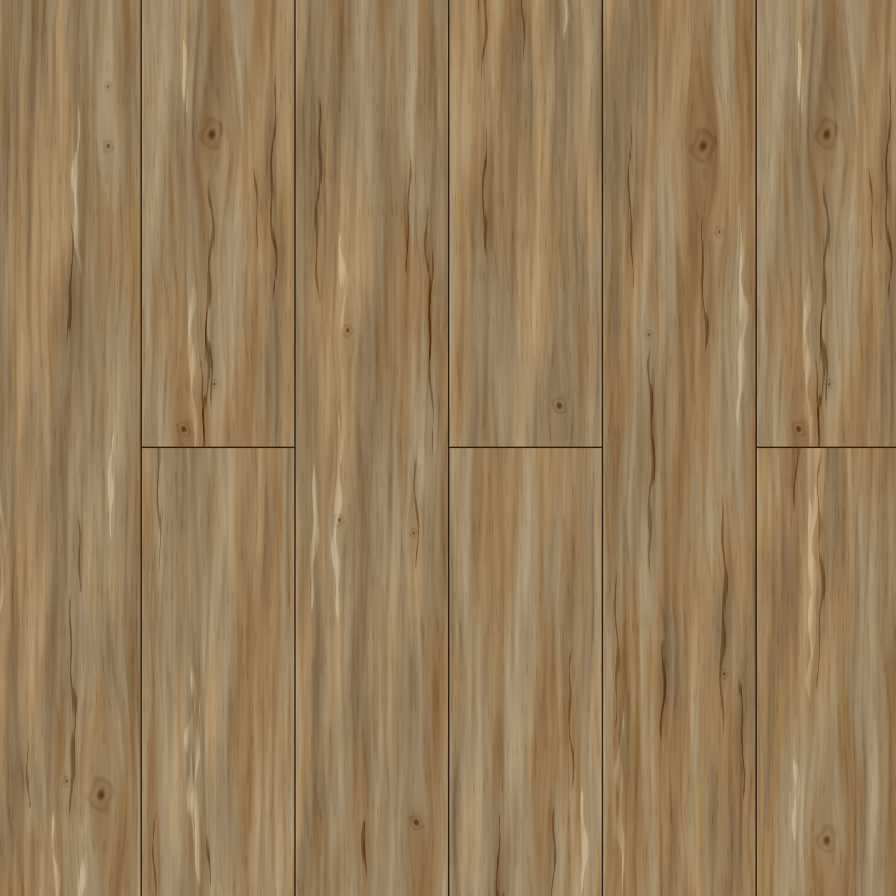
A WebGL 1 fragment shader for this texture:

```glsl
precision highp float;
// Tan hardwood floor: tall planks in columns, every second column butt-jointed at mid height.
// Layered sines, stretched along the plank, give bands, grain and growth lines;
// hashed loops scatter knots, dark cracks and pale sap streaks over each plank.
uniform vec2 u_resolution;

#define PLANK_SIZE vec2(0.1716, 1.02)
#define FIRST_SEAM 0.1576
#define JOINT_Y 0.5007
#define SEAM_HALF_WIDTH 0.0008
#define WOOD_COLOR vec3(0.588, 0.487, 0.347)
#define TONE_STEP vec3(0.054, 0.060, 0.057)
#define WARM_SHIFT vec3(0.016, -0.004, -0.022)
#define SEAM_COLOR vec3(0.17, 0.12, 0.07)
#define RING_SPACING 0.0125
#define KNOTS 4
#define STREAKS 9

float hash(vec2 p) {
  return fract(sin(dot(p, vec2(127.1, 311.7))) * 4375.85);
}

// Layered sines; each layer is bent by the sum of the coarser ones.
float waves(vec2 p, float seed) {
  float sum = 0.0, amp = 0.5;
  for (int i = 0; i < 4; i++) {
    p = mat2(0.95, 0.31, -0.31, 0.95) * p * 1.83 + seed;
    sum += amp * sin(p.x + 1.4 * sin(p.y + 2.0 * sum));
    amp *= 0.62;
  }
  return sum;
}

// Short dark dashes, one at a random place in each tall cell.
float pores(vec2 p, float seed) {
  vec2 cell = floor(p), q = fract(p);
  vec2 id = cell + floor(seed * 50.0);
  vec2 center = 0.3 + 0.4 * vec2(hash(id), hash(id + 7.3));
  float dash = length((q - center) * vec2(4.0, 3.5));
  return (1.0 - smoothstep(0.3, 1.0, dash)) * step(0.55, hash(id + 3.1));
}

// Bends the grain coordinate around knots and returns their tone.
float knots(vec2 p, float seed, inout float grainX) {
  float tone = 0.0;
  for (int i = 0; i < KNOTS; i++) {
    vec2 key = vec2(float(i) + 1.0, seed * 61.0);
    vec2 center = PLANK_SIZE * vec2(0.2 + 0.6 * hash(key), hash(key + 2.7));
    float size = hash(key + 5.9);
    float radius = mix(0.004, 0.017, size * size);
    vec2 q = p - center;
    vec2 flow = q * vec2(1.0, 0.28) / (radius * 2.0);
    grainX -= 0.8 * q.x * exp(-dot(flow, flow));
    float d = length(q * vec2(1.0, 0.75)) / radius;
    d *= 1.0 + 0.16 * sin(3.0 * q.y / radius + 9.0 * size + 2.0 * q.x / radius);
    tone -= (1.0 - smoothstep(0.35, 1.35, d)) * (1.0 + 0.7 * sin(d * 9.0));
    tone -= 2.2 * (1.0 - smoothstep(0.05, 0.45, d));
  }
  return tone;
}

// Tapered ragged streaks: thin dark cracks with a brown halo, or wider pale sapwood.
float streaks(vec2 p, float seed, float grain) {
  float tone = 0.0;
  for (int i = 0; i < STREAKS; i++) {
    vec2 key = vec2(float(i) + 11.0, seed * 83.0);
    float pick = hash(key), size = hash(key + 4.3);
    vec2 center = PLANK_SIZE * vec2(0.08 + 0.84 * hash(key + 1.9), hash(key + 8.1));
    vec2 q = p - center;
    float halfLength = mix(0.03, 0.15, size);
    float taper = max(1.0 - q.y * q.y / (halfLength * halfLength), 0.0);
    float pale = step(0.55, pick);
    q.x += 0.0022 * sin(q.y * 31.0 + 40.0 * pick) + 0.0012 * sin(q.y * 83.0 + 20.0 * size)
         + 0.0016 * grain;
    float width = mix(0.0016, 0.0048, pale) * (0.6 + 0.6 * size) * taper;
    width *= 0.75 + 0.4 * sin(q.y * 97.0 + 30.0 * size);
    float body = (1.0 - smoothstep(0.3 * width, width + 0.001, abs(q.x)))
               * smoothstep(0.0, 0.35, taper);
    float halo = taper * exp(-q.x * q.x / 0.00007);
    tone += mix(-2.5 * body - 0.65 * halo, body * (1.9 + 1.2 * grain) + 0.25 * halo, pale);
  }
  return tone;
}

void main() {
  vec2 uv = gl_FragCoord.xy / u_resolution;
  float pixel = 1.0 / min(u_resolution.x, u_resolution.y);

  // Plank layout: local position and seed; upper short planks recur every fourth column.
  float column = floor((uv.x - FIRST_SEAM) / PLANK_SIZE.x) + 1.0;
  float jointed = mod(column, 2.0);
  vec2 shifted = vec2(uv.x - FIRST_SEAM + PLANK_SIZE.x,
                      uv.y + mix(0.01, PLANK_SIZE.y - JOINT_Y, jointed));
  float row = floor(shifted.y / PLANK_SIZE.y);
  vec2 local = shifted - vec2(column, row) * PLANK_SIZE;
  float seed = hash(vec2(mix(column, mod(column, 4.0), row), row) + 2.3);

  // Wood tone
  float grainX = local.x;
  float tone = knots(local, seed, grainX);
  vec2 grainPos = vec2(grainX, local.y);
  float bands = waves(grainPos * vec2(52.0, 3.2), seed * 40.0);
  float fine = waves(grainPos * vec2(240.0, 9.0), seed * 70.0 + 3.0);
  float bend = waves(grainPos * vec2(14.0, 2.4), seed * 90.0 + 5.0);
  float ring = 0.5 + 0.5 * sin(6.2832 * (grainX + 0.013 * bend) / RING_SPACING);
  tone += 1.35 * bands + 0.65 * fine + 0.5 * (seed - 0.5) + 0.3;
  tone -= 0.75 * pow(ring, 7.0) * (0.55 + 0.45 * sin(5.0 * bend + 7.0 * local.y));
  tone -= 0.6 * pores(grainPos * vec2(190.0, 24.0), seed);
  tone += streaks(local, seed, fine);
  vec3 color = WOOD_COLOR + TONE_STEP * clamp(tone, -5.0, 3.2);
  color += WARM_SHIFT * sin(3.0 * bend + 2.0 * bands + 20.0 * seed);

  // Seams with a faint light bevel on the left edge
  vec2 edge = min(local, PLANK_SIZE - local);
  color += 0.05 * (1.0 - smoothstep(0.001, 0.004, local.x));
  float seam = clamp((SEAM_HALF_WIDTH - min(edge.x, edge.y)) / pixel + 0.5, 0.0, 1.0);
  gl_FragColor = vec4(mix(color, SEAM_COLOR, seam), 1.0);
}
```
